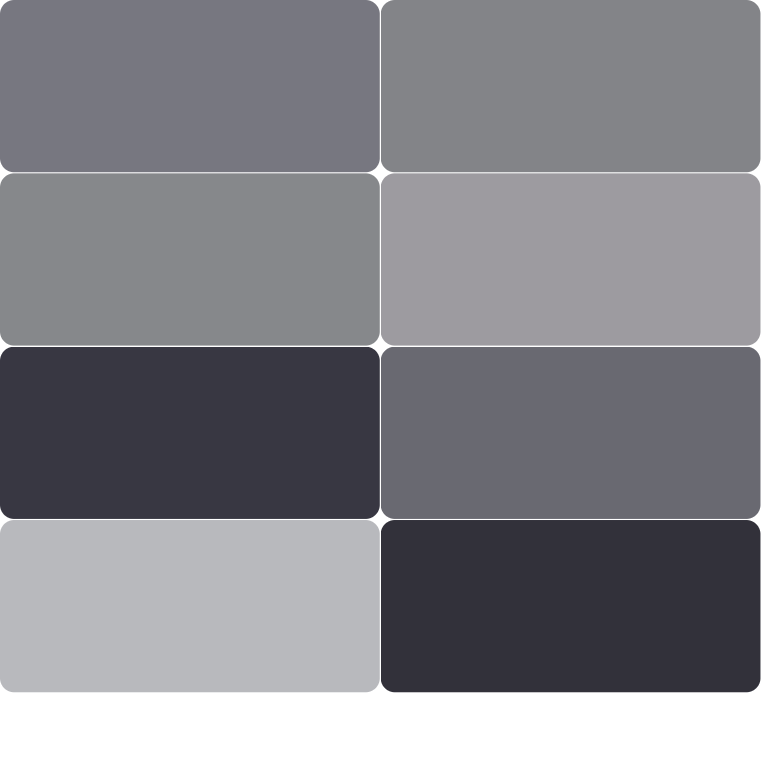
Reproduce this background procedurally as a WebGL 2 fragment shader.

```glsl
#version 300 es
precision highp float;
// A swatch sheet: two columns and four rows of flat grey rounded tiles on white,
// hung from the top left corner. Each pixel finds its cell in a repeated grid
// and is shaded by the signed distance to that cell's rounded box.

#define PITCH vec2(0.4957, 0.2257)  // distance from tile to tile
#define TILE vec2(0.4945, 0.2243)   // size of one tile
#define RADIUS 0.0185               // corner radius
#define GRID vec2(2.0, 4.0)         // columns, rows
#define PAPER vec3(1.0)             // background

uniform vec2 u_resolution;
out vec4 fragColor;

// Tile colours, row by row from the top
const vec3 SWATCHES[8] = vec3[8](
    vec3(0.467, 0.467, 0.502), vec3(0.514, 0.518, 0.533),
    vec3(0.525, 0.533, 0.545), vec3(0.614, 0.608, 0.627),
    vec3(0.218, 0.216, 0.259), vec3(0.410, 0.410, 0.443),
    vec3(0.722, 0.725, 0.741), vec3(0.196, 0.194, 0.229)
);

float roundedBox(vec2 p, vec2 halfSize, float radius) {
    vec2 q = abs(p) - halfSize + radius;
    return length(max(q, 0.0)) + min(max(q.x, q.y), 0.0) - radius;
}

void main() {
    // Canvas units, measured down from the top left
    vec2 uv = gl_FragCoord.xy / u_resolution;
    vec2 p = vec2(uv.x, 1.0 - uv.y);
    float pixel = 1.0 / min(u_resolution.x, u_resolution.y);

    // Cell index, clamped so that nothing repeats outside the sheet
    vec2 cell = clamp(floor(p / PITCH), vec2(0.0), GRID - 1.0);
    vec2 local = p - cell * PITCH - 0.5 * TILE;

    // Smooth tile coverage over the paper
    float dist = roundedBox(local, 0.5 * TILE, RADIUS);
    float coverage = clamp(0.5 - dist / pixel, 0.0, 1.0);
    vec3 swatch = SWATCHES[int(cell.y * GRID.x + cell.x)];

    fragColor = vec4(mix(PAPER, swatch, coverage), 1.0);
}
```
